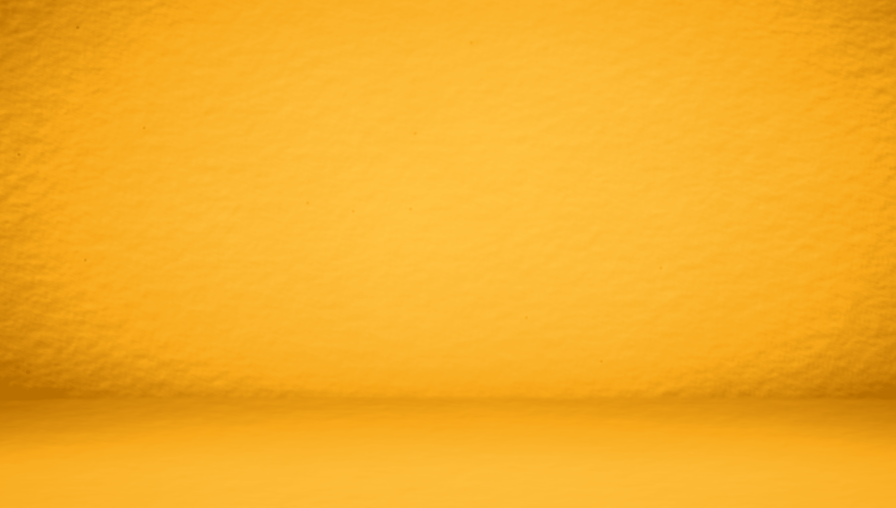
Reproduce this background procedurally as a WebGL 1 fragment shader.

```glsl
precision highp float;
// An empty studio corner: an amber plaster wall above a softly lit floor.

uniform vec2 u_resolution;

float hash(vec2 cell) {
  return fract(sin(dot(cell, vec2(127.1, 311.7))) * 43758.5);
}

float valueNoise(vec2 p) {
  vec2 cell = floor(p);
  vec2 f = fract(p);
  f = f * f * (3.0 - 2.0 * f);
  vec2 e = vec2(1.0, 0.0);
  return mix(mix(hash(cell), hash(cell + e.xy), f.x),
             mix(hash(cell + e.yx), hash(cell + e.xx), f.x), f.y);
}

// Layered noise, used as surface height
float plaster(vec2 p) {
  float height = 0.0;
  float weight = 0.5;
  for (int i = 0; i < 4; i++) {
    height += weight * valueNoise(p);
    p = mat2(1.6, 0.9, -0.9, 1.6) * p + 7.3;
    weight *= 0.6;
  }
  return height;
}

// Relief shading from the height difference along the light direction
float relief(vec2 p) {
  return plaster(p + vec2(0.15, -0.35)) - plaster(p);
}

// Broad glow, side falloff and shadow gathering above the seam
float wallLight(vec2 uv, float seam) {
  vec2 d = uv - vec2(0.52, 0.62);
  float contact = 0.24 * exp(-max(uv.y - seam, 0.0) / 0.06);
  return 0.96 - 2.2 * d.x * d.x - 1.8 * d.y * d.y - contact;
}

// Floor brightens towards the viewer
float floorLight(vec2 uv, float seam) {
  float nearness = (seam - uv.y) / seam;
  float side = uv.x - 0.52;
  return mix(0.38, 0.88, smoothstep(-0.05, 0.75, nearness))
       - mix(1.3, 0.9, nearness) * side * side;
}

// Small dark pits, at most one in each cell
float pits(vec2 p) {
  vec2 grid = p * 9.0;
  vec2 cell = floor(grid);
  vec2 center = 0.2 + 0.6 * vec2(hash(cell + 3.1), hash(cell + 8.7));
  float present = step(0.88, hash(cell + 5.3));
  return present * (1.0 - smoothstep(0.01, 0.045, length(fract(grid) - center)));
}

vec3 amber(float light) {
  vec3 shade = vec3(0.73, 0.44, 0.0);
  vec3 body = vec3(0.97, 0.66, 0.10);
  vec3 glow = vec3(1.0, 0.765, 0.26);
  return light < 0.5 ? mix(shade, body, light * 2.0)
                     : mix(body, glow, light * 2.0 - 1.0);
}

void main() {
  vec2 uv = gl_FragCoord.xy / u_resolution;
  vec2 p = gl_FragCoord.xy / u_resolution.y;
  float seam = 0.216 + 0.003 * (valueNoise(vec2(p.x * 6.0, 2.0)) - 0.5);
  float onWall = smoothstep(seam - 0.007, seam + 0.007, uv.y);

  // Plaster grain is rougher towards the sides of the wall
  float roughness = 0.16 + 0.35 * abs(uv.x - 0.5);
  float wall = wallLight(uv, seam)
             + roughness * relief(p * vec2(34.0, 52.0))
             + 0.08 * (plaster(p * vec2(5.0, 7.0)) - 0.54)
             - 0.22 * pits(p);

  // Floor grain is stretched sideways by perspective
  float ground = floorLight(uv, seam)
               + 0.10 * relief(p * vec2(22.0, 75.0))
               + 0.06 * (plaster(p * vec2(4.0, 14.0)) - 0.54);

  float light = clamp(mix(ground, wall, onWall), 0.0, 1.0);
  gl_FragColor = vec4(amber(light), 1.0);
}
```
